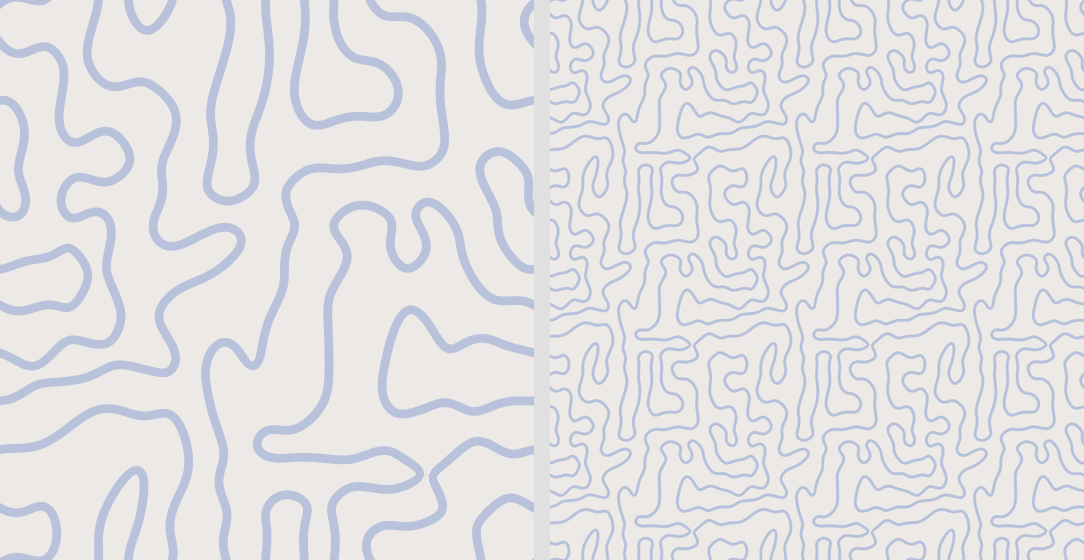
Left: one tile. Right: repeated 3 by 3.
Write a Shadertoy shader that draws this pattern.

```glsl
// Seamless meandering line of even width: soft blue loops and fingers on warm off-white.

const vec2 LATTICE = vec2(7.0, 6.0); // branch points per side, even upward so rows alternate across the wrap
const float WARP_LATTICE = 4.0;      // noise cells per side
const float WARP_AMOUNT = 0.4;       // in lattice steps
const float JITTER = 0.22;           // in half lattice steps
const float REACH = 1.78;            // radius of one blob, in half lattice steps
const float HALF_WIDTH = 0.0082;     // in canvas widths
const vec3 PAPER = vec3(0.926, 0.914, 0.902);
const vec3 LINE = vec3(0.72, 0.76, 0.86);

vec2 hash2(vec2 cell, float seed) {
    vec3 h = fract(vec3(cell.xyx + seed) * vec3(0.1031, 0.1030, 0.0973));
    h += dot(h, h.yzx + 33.33);
    return fract((h.xx + h.yz) * h.zy);
}

// Smooth pair of noise values in -1..1 that wraps after a whole number of cells.
vec2 wrappedNoise(vec2 p, float period, float seed) {
    vec2 cell = floor(p);
    vec2 t = p - cell;
    t = t * t * t * (t * (t * 6.0 - 15.0) + 10.0);
    vec2 a = mod(cell, period);
    vec2 b = mod(cell + 1.0, period);
    vec2 low = mix(hash2(a, seed), hash2(vec2(b.x, a.y), seed), t.x);
    vec2 high = mix(hash2(vec2(a.x, b.y), seed), hash2(b, seed), t.x);
    return 2.0 * mix(low, high, t.y) - 1.0;
}

// Each branch point links either to its neighbour above or to one beside it.
// Sideways links turn round on every other row. Returns +1 if linked, else -1.
float linkSign(vec2 middle, vec2 period) {
    bool sideways = fract(middle.x) > 0.25;
    float turn = mod(middle.y, 2.0) < 0.5 ? -0.5 : 0.5;
    vec2 owner = middle + (sideways ? vec2(turn, 0.0) : vec2(0.0, -0.5));
    bool picksSideways = hash2(mod(owner, period), 7.0).x < 0.5;
    return sideways == picksSideways ? 1.0 : -1.0;
}

// Branch points weigh +, the points between branches -, the links either way.
float nodeWeight(vec2 node, vec2 period) {
    vec2 odd = mod(node, 2.0);
    if (odd.x == odd.y) return odd.x < 0.5 ? 1.25 : -1.25;
    return 0.75 * linkSign(0.5 * node, period);
}

// Sum of round blobs: positive on the linked branches, negative between them.
float branchField(vec2 u, vec2 period) {
    vec2 v = 2.0 * u;
    vec2 base = floor(v);
    float sum = 0.0;
    for (int j = -1; j <= 2; j++) {
        for (int i = -1; i <= 2; i++) {
            vec2 node = base + vec2(i, j);
            vec2 wrapped = mod(node, 2.0 * period);
            vec2 shift = JITTER * (2.0 * hash2(wrapped, 19.0) - 1.0);
            vec2 away = (v - node - shift) / REACH;
            float k = max(1.0 - dot(away, away), 0.0);
            k *= k;
            sum += nodeWeight(wrapped, period) * k * k;
        }
    }
    return sum;
}

float meander(vec2 p, vec2 tile) {
    vec2 uv = p / tile;
    vec2 warp = wrappedNoise(uv * WARP_LATTICE, WARP_LATTICE, 3.0);
    return branchField(uv * LATTICE + WARP_AMOUNT * warp, LATTICE);
}

vec2 meanderSlope(vec2 p, vec2 tile) {
    vec2 e = vec2(0.0015, 0.0);
    return vec2(meander(p + e.xy, tile) - meander(p - e.xy, tile),
                meander(p + e.yx, tile) - meander(p - e.yx, tile)) / (2.0 * e.x);
}

// Walks to the zero level, so the distance stays true on tight bends.
float meanderDistance(vec2 start, vec2 tile) {
    vec2 p = start;
    float remaining = 0.0;
    for (int i = 0; i < 3; i++) {
        vec2 slope = meanderSlope(p, tile);
        vec2 jump = meander(p, tile) * slope / max(dot(slope, slope), 20.0);
        p -= jump;
        remaining = length(jump);
    }
    return length(p - start) + remaining;
}

void mainImage(out vec4 fragColor, in vec2 fragCoord) {
    vec2 tile = vec2(1.0, iResolution.y / iResolution.x);
    vec2 p = fragCoord / iResolution.x;
    float pixel = 1.0 / iResolution.x;
    float d = meanderDistance(p, tile);
    float ink = clamp(0.5 + (HALF_WIDTH - d) / pixel, 0.0, 1.0);
    fragColor = vec4(mix(PAPER, LINE, ink), 1.0);
}
```
